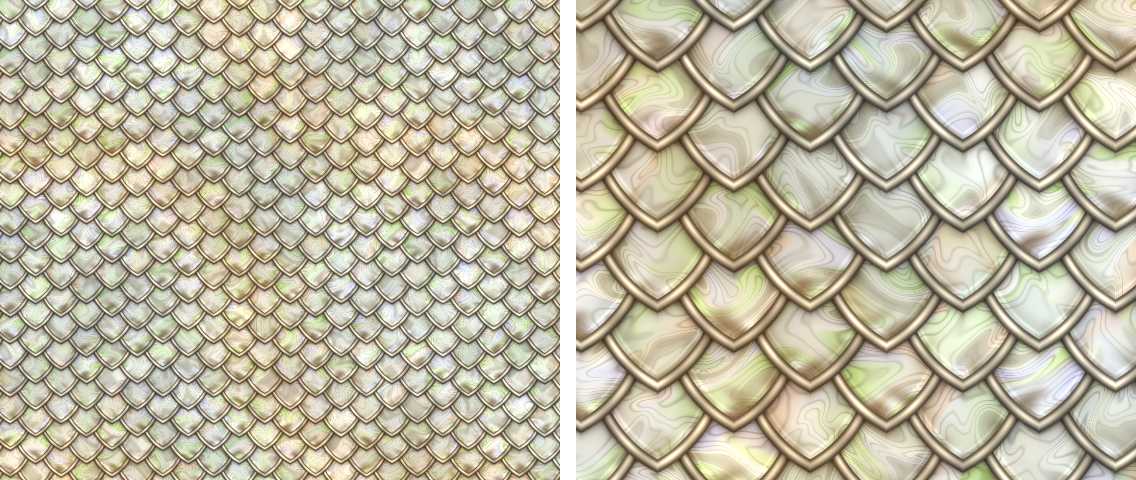
Left, the full canvas; right, a detail of the centre.
A WebGL 2 fragment shader for this pattern:

```glsl
#version 300 es
precision highp float;
// Overlapping pointed scales of pale iridescent nacre with bronze rims.
uniform vec2 u_resolution;
out vec4 fragColor;

vec3 hash3(vec2 id) {
    vec3 h = fract(vec3(id.xyx) * vec3(0.1031, 0.1030, 0.0973) + 0.37);
    h += dot(h, h.yxz + 33.33);
    return fract((h.xxy + h.yzz) * h.zyx);
}

// Pointed arch with its tip at the origin, opening upward
float scaleDistance(vec2 p) {
    return length(vec2(abs(p.x) + 0.38, p.y - 0.76)) - 0.8497;
}

// Swirling pearl: sines folded into each other, shifted for every scale
vec3 nacre(vec2 p, vec3 seed) {
    vec2 w = p * 9.0 + seed.xy * 40.0;
    for (int i = 1; i < 5; i++) {
        float k = float(i);
        w += 0.85 * sin(w.yx * (0.9 + 0.12 * k) + vec2(1.7, 0.4) * k + seed.z * 6.0);
    }
    float swirl = sin(w.x) + sin(w.y * 1.2);
    float green = smoothstep(0.0, 0.7, sin(w.x * 0.8 + seed.x * 6.0));
    float lilac = smoothstep(0.1, 0.8, sin(w.y * 0.9 + seed.y * 6.0));
    float peach = smoothstep(0.2, 0.9, sin((w.x - w.y) * 0.7 + seed.z * 6.0));

    vec3 color = mix(vec3(0.86, 0.85, 0.74), vec3(0.96, 0.95, 0.91), smoothstep(-1.0, 1.0, swirl));
    color = mix(color, vec3(0.75, 0.88, 0.50), green * (0.2 + 0.65 * seed.y));
    color = mix(color, vec3(0.77, 0.75, 0.88), lilac * (0.2 + 0.6 * seed.z));
    color = mix(color, vec3(0.95, 0.78, 0.62), peach * (0.1 + 0.65 * seed.x * seed.x));

    // Fine growth lines and smoky pools
    color *= 1.0 - vec3(0.17, 0.19, 0.23) * pow(0.5 + 0.5 * sin(swirl * 9.0), 5.0);
    color *= 1.0 - vec3(0.26, 0.30, 0.40) * smoothstep(0.9, 1.7, -swirl);

    // Soft white gleam in the middle, broken up by the swirls
    float gleam = smoothstep(0.30, 0.08, length(p - vec2(0.0, 0.32)) + 0.035 * swirl);
    return mix(color, vec3(0.95, 0.95, 0.90), gleam * 0.55);
}

// Rounded metal: dark outside, sharp bright ridge, brown inner lip
vec3 bronze(float t, float side, float wear) {
    vec3 color = mix(vec3(0.33, 0.28, 0.23), vec3(0.68, 0.61, 0.49), smoothstep(0.05, 0.40, t));
    float ridge = exp(-pow((t - 0.56) * 6.0, 2.0));
    color = mix(color, vec3(1.0, 0.96, 0.86), ridge * (0.80 - 0.20 * side + 0.2 * wear));
    color = mix(color, vec3(0.40, 0.33, 0.25), 0.85 * smoothstep(0.70, 0.92, t));
    return color * (0.97 + 0.15 * wear);
}

vec3 scaleColor(vec2 p, float d, vec2 id, float pixel) {
    vec3 seed = hash3(id);
    vec3 color = nacre(p, seed) * (0.93 + 0.13 * seed.z);
    float inside = -d - 0.078;

    // Uneven shade beside the rim, then a thin pale bevel
    float patchy = 0.5 + 0.5 * sin(p.x * 19.0 + seed.x * 6.0 + 2.0 * sin(p.y * 15.0 + seed.z * 6.0));
    color *= 1.0 - vec3(0.30, 0.34, 0.42) * patchy * exp(-max(inside, 0.0) * 20.0);
    color += 0.10 * exp(-pow((inside - 0.03) * 100.0, 2.0));

    // Amber stain gathered in the tip of some scales
    float stain = smoothstep(0.24, 0.10, length(p - vec2(0.16 * (seed.x - 0.5), 0.10)));
    color = mix(color, vec3(0.45, 0.33, 0.20), 0.65 * stain * patchy * smoothstep(0.4, 0.9, seed.y));

    float wear = sin(p.x * 17.0 + seed.x * 6.0) * sin(p.y * 13.0 + seed.y * 6.0);
    vec3 rim = bronze(-d / 0.078, clamp(p.x * 4.0, -1.0, 1.0), wear);
    return mix(rim, color, smoothstep(-pixel, pixel, inside));
}

void main() {
    // One unit is the width of a scale: 11 across, 18 rows of each column down
    vec2 p = gl_FragCoord.xy / u_resolution * vec2(11.0, 9.41);
    float halfRow = 9.41 / 36.0;
    float pixel = 0.6 * 11.0 / u_resolution.x;
    float row = floor(p.y / halfRow - 0.18);
    vec3 color = vec3(0.46, 0.41, 0.35);

    // Lay scales from the back (low tips) to the front (high tips)
    for (int i = -4; i <= 1; i++) {
        float k = row + float(i);
        float shift = 0.20 + 0.5 * mod(k, 2.0);
        float column = floor(p.x - shift + 0.5);
        vec2 local = p - vec2(column + shift, (k + 0.18) * halfRow);
        float d = scaleDistance(local);

        // Tight contact shadow on the scales behind
        color *= 1.0 - vec3(0.46, 0.49, 0.53) * exp(-max(d, 0.0) * 45.0);
        vec3 top = scaleColor(local, d, vec2(column, k) + 7.0, pixel);
        color = mix(color, top, smoothstep(pixel, -pixel, d));
    }

    // Broad drifts of warm and cool light over the whole sheet
    vec2 drift = p * 1.3 + 1.2 * sin(p.yx * 0.9 + vec2(0.5, 2.0));
    color *= 1.02 + 0.05 * sin(drift.x) * sin(drift.y + 1.0);
    color += vec3(0.03, 0.0, -0.03) * sin(drift.x * 0.7 + drift.y * 0.8);
    fragColor = vec4(clamp(color, 0.0, 1.0), 1.0);
}
```
